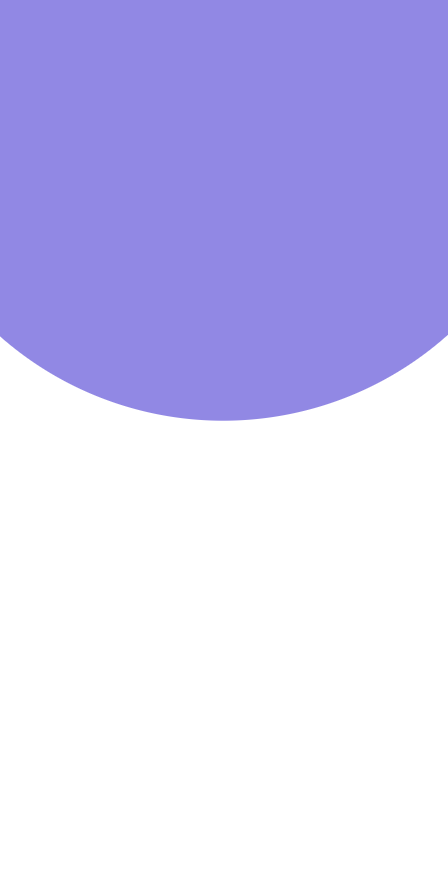
This background is drawn by a WebGL 2 fragment shader. Its source:

```glsl
#version 300 es
precision highp float;
// A large lavender disc hanging from the top of a white canvas.

#define DISC_CENTER vec2(0.498, 1.8135) // in canvas widths, from the lower left
#define DISC_RADIUS 0.7526
#define DISC_COLOR vec3(0.568, 0.533, 0.896)
#define PAPER_COLOR vec3(1.0)

uniform vec2 u_resolution;
out vec4 fragColor;

float circleDistance(vec2 point, vec2 center, float radius) {
    return length(point - center) - radius;
}

void main() {
    // Scale by height so the 1:2 layout fills the canvas vertically
    float unit = 0.5 * u_resolution.y;
    vec2 point = gl_FragCoord.xy / unit;
    point.x += 0.5 - 0.5 * u_resolution.x / unit;

    // One pixel wide antialiased edge
    float edge = circleDistance(point, DISC_CENTER, DISC_RADIUS);
    float coverage = clamp(0.5 - edge * unit, 0.0, 1.0);

    fragColor = vec4(mix(PAPER_COLOR, DISC_COLOR, coverage), 1.0);
}
```
